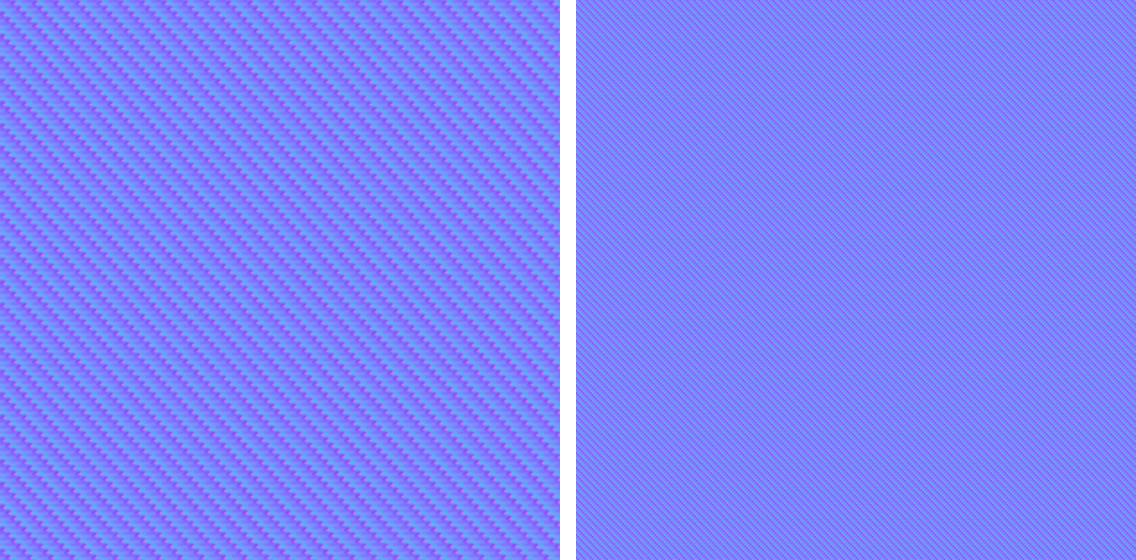
Left: one tile. Right: repeated 3 by 3.
Write a Shadertoy shader that draws this texture map.

```glsl
// Tangent-space normal map of a fine diagonal twill weave with raised stitches.
const vec2 REPEATS = vec2(26.0, 25.0);      // twill repeats across and down
const float STEP = 4.0;                     // threads in one repeat
const vec2 TOP_TILT = vec2(-0.22, 0.33);    // upper slope of a stitch
const vec2 BOTTOM_TILT = vec2(0.03, -0.36); // lower slope of a stitch
const vec2 SIDE_TILT = vec2(0.58, 0.22);    // added on the right lower edge
const vec2 RIPPLE = vec2(0.05, 0.09);       // relief of the plain threads
const float LEAN = 0.14;                    // sideways sway of the threads
const float COLUMN_SHARPNESS = 9.0;
const float VARIATION = 0.24;               // strength change between stitches
const float TAU = 6.2831853;

float hash(vec2 cell) {
    vec3 q = fract(vec3(cell.xyx) * 0.1031);
    q += dot(q, q.yzx + 33.33);
    return fract((q.x + q.y) * q.z);
}

float bump(float x, float center, float width) {
    float d = (x - center) / width;
    return exp(-d * d);
}

// Surface tilt of one column at height y; side is the offset from its middle.
vec2 stitchTilt(float column, float y, float side) {
    column = mod(column, REPEATS.x * STEP);
    float along = (y + column) / STEP;
    float phase = fract(along);
    float stitch = mod(floor(along), REPEATS.y);
    float strength = 1.0 + VARIATION * (hash(vec2(column, stitch)) - 0.5);

    vec2 tilt = TOP_TILT * bump(phase, 0.65, 0.16);
    tilt += BOTTOM_TILT * bump(phase, 0.35, 0.13);
    tilt += SIDE_TILT * bump(phase, 0.36, 0.12) * smoothstep(0.0, 0.45, side);
    return tilt * strength;
}

void mainImage(out vec4 fragColor, in vec2 fragCoord) {
    vec2 thread = fragCoord / iResolution.xy * REPEATS * STEP;
    thread.x += LEAN * sin(TAU * thread.y);

    // Blend neighbouring columns so that their edges stay soft
    vec2 tilt = vec2(0.0);
    float total = 0.0;
    for (int k = -1; k <= 1; k++) {
        float column = floor(thread.x) + float(k);
        float side = thread.x - column - 0.5;
        float weight = exp(-COLUMN_SHARPNESS * side * side);
        tilt += weight * stitchTilt(column, thread.y, side);
        total += weight;
    }
    tilt /= total;

    // Round profile of the plain threads between the stitches
    tilt += RIPPLE * sin(TAU * thread);

    // Encode the unit normal as a colour
    vec3 normal = vec3(tilt, sqrt(max(1.0 - dot(tilt, tilt), 0.0)));
    fragColor = vec4(normal * 0.5 + 0.5, 1.0);
}
```
